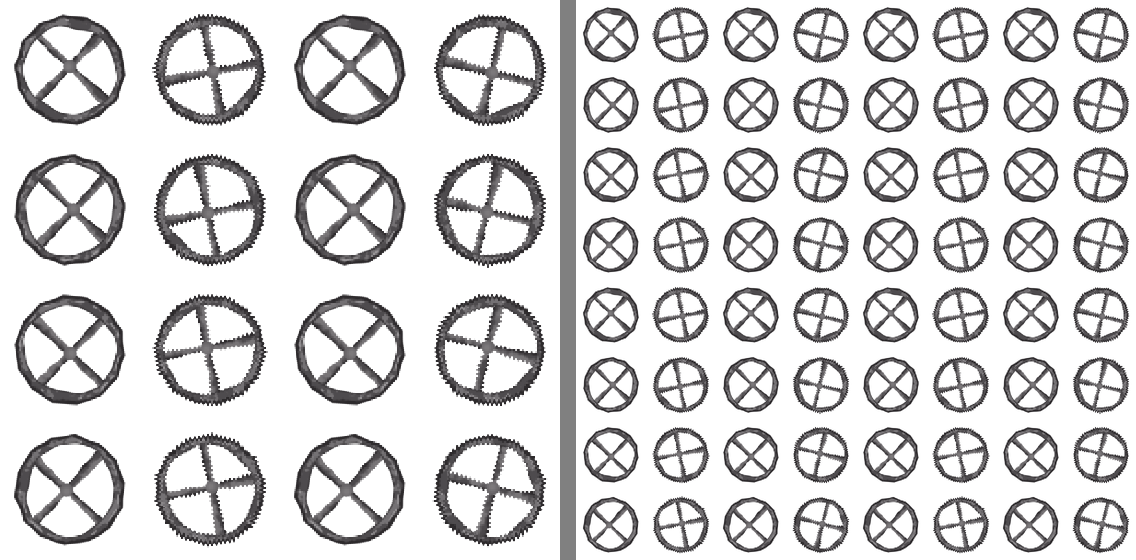
Left: one tile. Right: repeated 2 by 2.
Reproduce this pattern procedurally as a WebGL 1 fragment shader.

```glsl
precision highp float;
// Four by four worn iron wheels with crossed spokes, turned and frayed cell by cell, on white.
uniform vec2 u_resolution;

const float PI = 3.14159265;

vec2 hashGradient(vec2 p) {
  float angle = 2.0 * PI * fract(sin(dot(p, vec2(127.1, 311.7))) * 4375.85);
  return vec2(cos(angle), sin(angle));
}

float gradientNoise(vec2 p) {
  vec2 i = floor(p), f = fract(p);
  vec2 w = f * f * f * (f * (f * 6.0 - 15.0) + 10.0);
  vec2 e = vec2(1.0, 0.0);
  float low = mix(dot(hashGradient(i), f), dot(hashGradient(i + e.xy), f - e.xy), w.x);
  float high = mix(dot(hashGradient(i + e.yx), f - e.yx), dot(hashGradient(i + e.xx), f - e.xx), w.x);
  return mix(low, high, w.y);
}

vec2 rotate(vec2 p, float angle) {
  float c = cos(angle), s = sin(angle);
  return vec2(c * p.x - s * p.y, s * p.x + c * p.y);
}

float inside(float distance) {
  return 1.0 - smoothstep(-0.006, 0.006, distance);
}

void main() {
  // Soft coarse grid that gives the edges their stepped look
  vec2 grid = gl_FragCoord.xy / u_resolution * 256.0;
  grid = floor(grid) + smoothstep(0.2, 0.8, fract(grid));
  vec2 cell = mod(floor(grid / 64.0), 4.0);
  vec2 p = fract(grid / 64.0) - 0.5;

  // Columns set the tilt and fraying, each row adds a quarter turn
  float row = 3.0 - cell.y;
  float frayed = mod(cell.x, 2.0);
  float tilt = frayed < 0.5 ? 0.8 : (cell.x < 2.0 ? 0.19 : -0.25) - 0.5 * PI;
  vec2 q = rotate(p, 0.5 * PI * row - tilt);
  vec2 seed = vec2(tilt * 9.0 + 30.0, row * 17.0);
  float broad = gradientNoise(q * 9.0 + seed);
  float fine = gradientNoise(q * 27.0 + seed + 50.0);

  // Comb teeth run across the nearest axis
  vec2 teeth = cos(PI * grid) * 0.009 * frayed * (0.75 + broad);
  float rimTooth = abs(p.y) > abs(p.x) ? teeth.x : teeth.y;

  // Faceted rim with an uneven inner edge
  float angle = atan(q.y, q.x);
  float facet = 2.0 * PI / 14.0;
  float radius = length(q);
  float faceted = radius * cos(mod(angle, facet) - 0.5 * facet);
  float outer = faceted - 0.386 - 0.01 * broad + rimTooth;
  float inner = 0.318 - 0.013 * cos(2.0 * angle - 0.9) + 0.007 * cos(5.0 * angle)
    + 0.014 * broad - radius + 0.5 * rimTooth;

  // Four spokes that widen from an off-centre hub
  vec2 h = q - vec2(0.017);
  bool level = abs(h.x) > abs(h.y);
  float along = level ? abs(h.x) : abs(h.y);
  float across = level ? h.y * sign(h.x) : -h.x * sign(h.y);
  vec2 fromHub = rotate(h, tilt - 0.5 * PI * row);
  float spokeTooth = abs(fromHub.y) > abs(fromHub.x) ? teeth.y : teeth.x;
  float flare = 0.035 + 0.03 * step(0.0, h.x - h.y);
  float halfWidth = 0.019 + flare * along + 0.014 * broad + 0.008 * fine;
  float spoke = abs(across) - halfWidth + 0.8 * spokeTooth;
  float hub = length(h) - 0.047;
  float wheel = max(outer, min(inner, min(spoke, hub)));

  // Worn metal: mid greys, dark edges, a few bright scuffs
  float wear = broad + 0.7 * fine;
  float rimShade = mix(0.3, 0.45, smoothstep(-0.1, 0.2, wear));
  float facetLight = cos(angle * 7.0 + broad * 6.0);
  float scuff = smoothstep(0.25, 0.85, facetLight + 0.8 * fine) * inside(abs(outer + 0.034) - 0.007);
  rimShade = mix(rimShade, 0.64, 0.75 * scuff);
  float rimDark = smoothstep(-0.033, -0.012, outer + 0.02 * fine);
  rimDark = max(rimDark, 0.7 * smoothstep(-0.018, 0.0, inner));
  rimShade = mix(rimShade, 0.17, rimDark);

  float spokeShade = mix(0.46, 0.29, smoothstep(-0.02, 0.016, across + 0.04 * wear));
  spokeShade = mix(spokeShade, 0.17, smoothstep(0.3, 0.95, across / halfWidth + 0.5 * fine));
  float hubShade = 0.48 - 2.2 * max(length(h - vec2(-0.008, 0.008)) - 0.012, 0.0);
  spokeShade = mix(spokeShade, hubShade, inside(hub));

  float shade = mix(spokeShade, rimShade, inside(inner));
  vec3 metal = vec3(shade) + vec3(0.006, -0.006, 0.004);
  gl_FragColor = vec4(mix(vec3(1.0), metal, inside(wheel)), 1.0);
}
```
